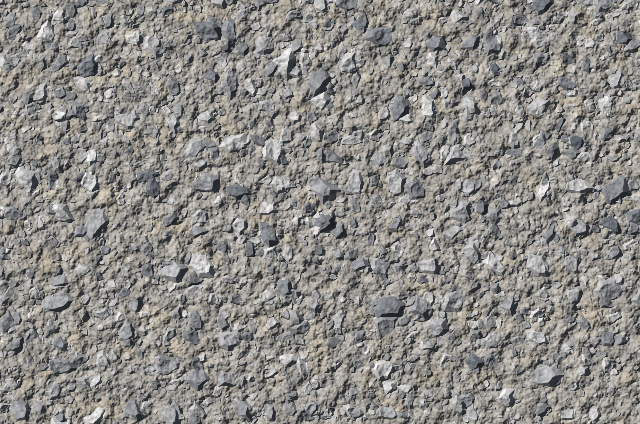
Write a Shadertoy shader that draws this texture.

```glsl
// Weathered asphalt: angular grey stones of many sizes set in crumbly binder under low sun.

#define STONE_CELL 0.088              // spacing of the largest stones, in canvas heights
#define STONE_SHARE 0.74              // chance that a cell holds a stone
#define STONE_RELIEF 0.30             // stone height relative to its radius
#define ROUGHNESS 0.37                // slope of the binder grain
#define GRAIN_FREQ 26.0               // coarsest grain frequency
#define SUN_DIR vec2(-0.8, 0.6)       // horizontal direction towards the sun
#define SUN_SLOPE 0.8                 // tangent of the sun's elevation
#define SUN_COLOR vec3(1.17, 1.14, 1.10)
#define SKY_COLOR vec3(0.044, 0.053, 0.064)
#define BINDER_COLOR vec3(0.46, 0.44, 0.41)
#define SLATE_COLOR vec3(0.15, 0.175, 0.215)
#define PALE_COLOR vec3(0.74, 0.74, 0.75)

const float TAU = 6.2831853;
const int LAYERS = 4;

vec4 hash4(vec2 p) {
    vec4 q = fract(p.xyxy * vec4(0.1031, 0.1030, 0.0973, 0.1099));
    q += dot(q, q.wzxy + 33.33);
    return fract((q.xxyz + q.yzzw) * q.zywx);
}

float cornerRamp(vec2 cell, vec2 offset) {
    float angle = TAU * hash4(cell).x;
    return dot(vec2(cos(angle), sin(angle)), offset);
}

float gradientNoise(vec2 p) {
    vec2 i = floor(p), f = p - i;
    vec2 u = f * f * f * (f * (f * 6.0 - 15.0) + 10.0);
    vec2 e = vec2(0.0, 1.0);
    return mix(mix(cornerRamp(i, f), cornerRamp(i + e.yx, f - e.yx), u.x),
               mix(cornerRamp(i + e.xy, f - e.xy), cornerRamp(i + e.yy, f - e.yy), u.x), u.y);
}

// Every octave has the same slope, so the surface is crumbly at all scales.
float binderHeight(vec2 p) {
    float height = 0.0, freq = GRAIN_FREQ;
    for (int i = 0; i < 4; i++) {
        height += gradientNoise(p * freq + float(i) * 31.7) / freq;
        freq *= 1.9;
        p = mat2(0.8, 0.6, -0.6, 0.8) * p;
    }
    return ROUGHNESS * height;
}

// Convex polygon with six uneven sides.
float stoneDistance(vec2 q, float radius, float seed) {
    float d = -radius;
    for (int k = 0; k < 6; k++) {
        vec4 r = hash4(vec2(float(k) * 7.0 + 3.0, seed * 517.0));
        float angle = TAU * (float(k) + 0.7 * r.x) / 6.0;
        d = max(d, dot(q, vec2(cos(angle), sin(angle))) - radius * mix(0.6, 1.0, r.y));
    }
    return d;
}

// Returns height, stone mask, stone tone and stone layer (0 = largest).
vec4 surface(vec2 p) {
    float grain = binderHeight(p);
    float lift = 0.0, tone = 0.0, stoneLayer = 0.0, size = STONE_CELL;
    for (int layer = 0; layer < LAYERS; layer++) {
        vec2 home = floor(p / size);
        for (int n = 0; n < 9; n++) {
            vec2 cell = home + vec2(n % 3, n / 3) - 1.0;
            vec4 r = hash4(cell + 57.0 * float(layer + 1));
            if (r.x > STONE_SHARE) continue;
            vec2 q = p - (cell + 0.2 + 0.6 * r.yz) * size;
            float radius = size * mix(0.20, 0.38, r.w);
            if (dot(q, q) > 3.2 * radius * radius) continue;

            vec4 s = hash4(cell + 211.0 + 19.0 * float(layer));
            float c = cos(TAU * s.x), k = sin(TAU * s.x);
            vec2 local = mat2(c, -k, k, c) * q * vec2(mix(0.65, 1.0, s.y), 1.15);
            float d = stoneDistance(local, radius, s.z) + 0.45 * grain;
            float top = radius * STONE_RELIEF + 0.9 * dot(q, r.yz - 0.5);
            float rise = min(-1.2 * d, top);
            if (rise > lift) {
                lift = rise;
                tone = s.w;
                stoneLayer = float(layer);
            }
        }
        size *= 0.62;
    }
    float mask = smoothstep(0.0, 0.0016, lift);
    return vec4(grain * mix(1.0, 0.6, mask) + lift, mask, tone, stoneLayer);
}

// Short march towards the sun for the cast shadows.
float sunlight(vec2 p, float height) {
    float blocked = 0.0;
    for (int i = 1; i <= 7; i++) {
        float reach = 0.0022 * float(i);
        float ray = height + reach * SUN_SLOPE;
        blocked = max(blocked, surface(p + SUN_DIR * reach).x - ray);
    }
    return 1.0 - smoothstep(0.0, 0.002, blocked);
}

void mainImage(out vec4 fragColor, in vec2 fragCoord) {
    vec2 p = fragCoord / iResolution.y + 3.0;
    vec4 ground = surface(p);

    // Relief shading
    vec2 e = vec2(0.0018, 0.0);
    vec2 slope = vec2(surface(p + e.xy).x, surface(p + e.yx).x) - ground.x;
    slope /= e.x;
    float facing = (SUN_SLOPE - dot(slope, SUN_DIR))
                 * inversesqrt((1.0 + SUN_SLOPE * SUN_SLOPE) * (1.0 + dot(slope, slope)));
    float lit = max(facing, 0.0) * sunlight(p, ground.x);

    // Sandy binder, slate to pale stones, small ones dusted with binder
    float sand = smoothstep(0.0, 0.45, gradientNoise(p * 14.0 + 9.0));
    vec3 binder = BINDER_COLOR * mix(vec3(1.0), vec3(1.12, 1.06, 0.95), sand);
    vec3 stone = mix(SLATE_COLOR, PALE_COLOR, ground.z);
    float dust = ground.w / float(LAYERS - 1);
    vec3 albedo = mix(binder, stone, ground.y * mix(0.95, 0.6, dust));

    // Mineral speckle and broad stains
    albedo *= 1.0 + 0.45 * gradientNoise(p * 110.0) + 0.4 * gradientNoise(p * 21.0);

    vec3 color = albedo * (SKY_COLOR + SUN_COLOR * lit);
    fragColor = vec4(pow(clamp(color, 0.0, 1.0), vec3(1.0 / 2.2)), 1.0);
}
```
